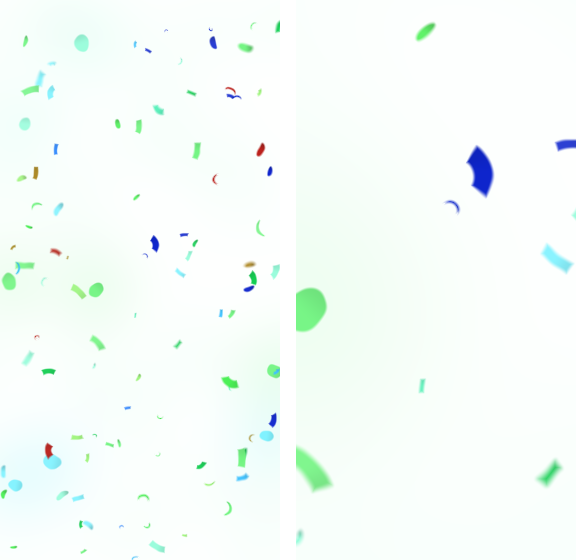
Left, the full canvas; right, a detail of the centre.
This pattern is drawn by a WebGL 2 fragment shader. Its source:

```glsl
#version 300 es
precision highp float;

uniform vec2 u_resolution;
out vec4 fragColor;

// Lengths are fractions of the canvas height.
const int PIECES = 104;
const float SEED = 17.0;
const float MIN_LENGTH = 0.0035;
const float MAX_LENGTH = 0.0175;
const float TOP_EDGE = 0.97;
const float MEAN_TILT = 0.5;
const float TILT_SPREAD = 2.7;
const float MIN_BLUR = 0.0009;
const float MAX_BLUR = 0.0035;
const float WARP_SCALE = 65.0;
const float WARP_AMOUNT = 0.0022;
const float GLOW_RADIUS = 0.085;
const float GLOW_STRENGTH = 0.10;

// Shares of each kind of piece, as cumulative limits.
const float DISC_LIMIT = 0.09;
const float LEAF_LIMIT = 0.27;
const float ARC_LIMIT = 0.45;

const vec3 PAPER = vec3(0.995, 1.0, 0.998);
const vec3 PAPER_TINT = vec3(0.972, 0.998, 0.985);

// Ordered from the most common colour to the rarest.
const int COLOURS = 12;
const vec3 PALETTE[COLOURS] = vec3[COLOURS](
    vec3(0.45, 0.96, 0.51), vec3(0.60, 0.99, 0.86),
    vec3(0.32, 0.94, 0.72), vec3(0.50, 0.95, 1.00),
    vec3(0.28, 0.94, 0.32), vec3(0.62, 0.96, 0.48),
    vec3(0.08, 0.46, 1.00), vec3(0.05, 0.80, 0.30),
    vec3(0.25, 0.76, 1.00), vec3(0.72, 0.08, 0.06),
    vec3(0.03, 0.12, 0.80), vec3(0.66, 0.50, 0.08));

vec3 hash3(float n) {
    vec3 p = fract(vec3(n) * vec3(0.1031, 0.1030, 0.0973));
    p += dot(p, p.yzx + 33.33);
    return fract((p.xxy + p.yzz) * p.zyx);
}

vec2 gradientAt(vec2 cell) {
    float angle = 6.2832 * hash3(cell.x + 57.0 * cell.y + 400.0).x;
    return vec2(cos(angle), sin(angle));
}

float gradientNoise(vec2 p) {
    vec2 i = floor(p), f = p - i;
    vec2 u = f * f * f * (f * (f * 6.0 - 15.0) + 10.0);
    vec2 e = vec2(1.0, 0.0);
    float low = mix(dot(gradientAt(i), f), dot(gradientAt(i + e), f - e), u.x);
    float high = mix(dot(gradientAt(i + e.yx), f - e.yx),
                     dot(gradientAt(i + e.xx), f - e.xx), u.x);
    return mix(low, high, u.y);
}

// Unrolls a circular arc into a straight strip along x.
vec2 unbend(vec2 p, float radius) {
    p.y += radius;
    return vec2(radius * atan(p.x, p.y), length(p) - radius);
}

float boxDistance(vec2 p, vec2 size) {
    vec2 d = abs(p) - size;
    return length(max(d, 0.0)) + min(max(d.x, d.y), 0.0);
}

float ellipseDistance(vec2 p, vec2 size) {
    float k = length(p / size);
    return k * (k - 1.0) / max(length(p / (size * size)), 0.001);
}

void main() {
    vec2 uv = gl_FragCoord.xy / u_resolution.y;
    float aspect = u_resolution.x / u_resolution.y;
    float pixel = 1.0 / u_resolution.y;

    // Paper with a faint uneven tint
    float tint = smoothstep(-0.4, 0.6, gradientNoise(uv * 5.0));
    vec3 colour = mix(PAPER, PAPER_TINT, tint);

    vec2 warp = WARP_AMOUNT * vec2(gradientNoise(uv * WARP_SCALE),
                                   gradientNoise(uv * WARP_SCALE + 31.7));

    for (int i = 0; i < PIECES; i++) {
        float id = SEED + 7.31 * float(i);
        vec3 place = hash3(id), form = hash3(id + 1500.3), look = hash3(id + 3100.7);
        bool disc = form.x < DISC_LIMIT;
        bool leaf = !disc && form.x < LEAF_LIMIT;
        bool arc = !disc && !leaf && form.x < ARC_LIMIT;

        // Common colours are larger; discs keep to the soft ones
        float rank = pow(look.x, 1.35) * (disc ? 0.4 : 1.0);
        vec3 ink = PALETTE[int(rank * float(COLOURS))];
        vec2 offset = uv - vec2(place.x * aspect, place.y * TOP_EDGE);

        // Wide halo around each disc
        float halo = exp(-dot(offset, offset) / (GLOW_RADIUS * GLOW_RADIUS));
        if (disc) colour = mix(colour, ink, GLOW_STRENGTH * halo);
        if (dot(offset, offset) > 0.0016) continue;

        // Size, tilt and curl of the piece
        float span = mix(MIN_LENGTH, MAX_LENGTH, form.y) * mix(1.0, 0.65, rank);
        if (disc) span = mix(0.010, 0.017, form.y);
        float thickness = span * (disc ? 0.78 : arc ? 0.15 : mix(0.32, 0.48, look.y));
        float curl = arc ? mix(0.9, 1.4, look.y) : disc ? 0.05 : mix(0.05, 0.8, look.y);
        float tilt = MEAN_TILT + TILT_SPREAD * (form.z - 0.5);
        vec2 q = mat2(cos(tilt), -sin(tilt), sin(tilt), cos(tilt)) * (offset + warp);
        q.y *= place.z < 0.5 ? 1.0 : -1.0;
        q = unbend(q, span / curl);

        vec2 size = vec2(span, thickness);
        float d = disc || leaf || arc ? ellipseDistance(q, size) : boxDistance(q, size);

        // Soft edge and a slight fold shade
        float blur = mix(MIN_BLUR, MAX_BLUR, pow(look.z, 4.0)) + 0.5 * pixel;
        float cover = smoothstep(blur, -blur, d);
        float fold = smoothstep(-0.2, 1.0, q.x / span) * (leaf ? 0.22 : 0.08);
        colour = mix(colour, ink * (1.0 - fold), cover * mix(0.85, 1.0, place.z));
    }

    fragColor = vec4(colour, 1.0);
}
```
